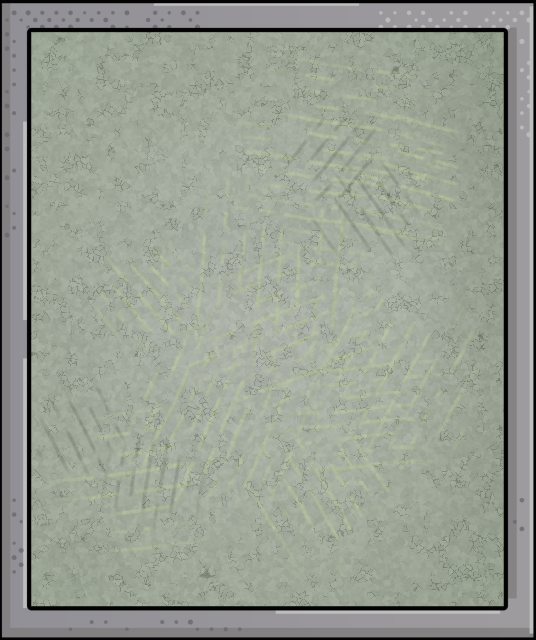
A Shadertoy shader for this texture:

```glsl
// Flecked sage-green panel with hatched strokes inside a dotted grey bevelled frame.

float hash12(vec2 p) {
    vec3 q = fract(vec3(p.xyx) * 0.1031);
    q += dot(q, q.yzx + 33.33);
    return fract((q.x + q.y) * q.z);
}

vec2 hash22(vec2 p) {
    return vec2(hash12(p), hash12(p + 57.3));
}

float valueNoise(vec2 p) {
    vec2 i = floor(p), f = fract(p);
    f = f * f * (3.0 - 2.0 * f);
    vec2 e = vec2(0.0, 1.0);
    return mix(mix(hash12(i), hash12(i + e.yx), f.x),
               mix(hash12(i + e), hash12(i + e.yy), f.x), f.y);
}

float rectMask(vec2 p, vec2 lo, vec2 hi, float soft) {
    vec2 m = smoothstep(-soft, soft, p - lo) * smoothstep(-soft, soft, hi - p);
    return m.x * m.y;
}

float roundBox(vec2 p, vec2 halfSize, float radius) {
    vec2 q = abs(p) - halfSize + radius;
    return length(max(q, 0.0)) + min(max(q.x, q.y), 0.0) - radius;
}

// Staggered dots whose centres fall inside a rectangle
float dotField(vec2 p, vec2 lo, vec2 hi, float keep, float px) {
    vec2 pitch = vec2(0.022, 0.0112);
    float row = floor(p.y / pitch.y);
    vec2 stagger = vec2(0.5 * mod(row, 2.0), 0.0);
    vec2 cell = floor(p / pitch + stagger);
    vec2 centre = (cell + 0.5 - stagger) * pitch;
    float radius = mix(0.0024, 0.0040, hash12(cell + 9.0));
    float inside = rectMask(centre, lo, hi, 0.0001) * step(hash12(cell), keep);
    return inside * smoothstep(px, -px, length(p - centre) - radius);
}

// Jagged mineral flakes: x is tone, y is the dark crevice
vec2 flakes(vec2 p) {
    p += 0.6 * vec2(valueNoise(p * 1.7), valueNoise(p * 1.7 + 31.0));
    vec2 base = floor(p), nearestCell = base;
    float first = 9.0, second = 9.0;
    for (int y = -1; y <= 1; y++)
    for (int x = -1; x <= 1; x++) {
        vec2 cell = base + vec2(x, y);
        float d = length(cell + hash22(cell) - p);
        if (d < first) { second = first; first = d; nearestCell = cell; }
        else second = min(second, d);
    }
    float crevice = smoothstep(0.16, 0.0, second - first);
    crevice *= smoothstep(0.52, 0.8, valueNoise(p * 0.6 + 12.0));
    return vec2(hash12(nearestCell + 3.0) - 0.5, crevice);
}

// Broken parallel strokes fading out around a centre
float hatch(vec2 p, vec2 centre, float angle, float radius, float pitch) {
    vec2 q = p - centre;
    float c = cos(angle), s = sin(angle);
    vec2 r = vec2(c * q.x + s * q.y, c * q.y - s * q.x);
    r.y += 0.006 * (valueNoise(r * 14.0 + centre * 50.0) - 0.5);
    float stripe = floor(r.y / pitch);
    float offset = abs(fract(r.y / pitch) - 0.5) * pitch;
    float broken = smoothstep(0.28, 0.62, valueNoise(vec2(r.x * 48.0, stripe * 7.0 + 40.0)));
    float reach = radius * (0.75 + 0.45 * hash12(vec2(stripe, angle * 10.0)));
    float fade = smoothstep(reach, reach * 0.55, length(q));
    return smoothstep(0.0042, 0.0012, offset) * broken * fade;
}

vec3 panelColour(vec2 p) {
    float glow = exp(-6.5 * dot(p - vec2(0.40, 0.49), p - vec2(0.40, 0.49)));
    vec3 colour = mix(vec3(0.595, 0.635, 0.565), vec3(0.665, 0.69, 0.65), glow);
    colour -= 0.025 * smoothstep(0.60, 0.79, p.x);
    colour += 0.025 * (valueNoise(p * 8.0) - 0.5);

    // Pale strokes: centre, angle, radius
    vec4 strokes[10] = vec4[10](
        vec4(0.53, 0.73, -0.15, 0.20), vec4(0.64, 0.72, -0.25, 0.12),
        vec4(0.62, 0.42, 1.08, 0.17), vec4(0.57, 0.35, 0.08, 0.16),
        vec4(0.50, 0.23, -1.02, 0.14), vec4(0.22, 0.25, 0.14, 0.13),
        vec4(0.23, 0.54, -0.85, 0.10), vec4(0.44, 0.50, 0.38, 0.18),
        vec4(0.42, 0.57, 1.50, 0.17), vec4(0.34, 0.34, 1.15, 0.17));
    float pale = 0.0;
    for (int i = 0; i < 10; i++) {
        vec4 s = strokes[i];
        pale = max(pale, hatch(p, s.xy, s.z, s.w, 0.022 + 0.004 * float(i % 3)));
    }
    colour = mix(colour, vec3(0.71, 0.76, 0.60), 0.62 * pale);

    // Shadow strokes
    float shade = hatch(p, vec2(0.53, 0.75), 0.88, 0.09, 0.024);
    shade = max(shade, hatch(p, vec2(0.58, 0.67), -0.95, 0.10, 0.023));
    shade = max(shade, hatch(p, vec2(0.24, 0.25), 1.40, 0.09, 0.021));
    shade = max(shade, hatch(p, vec2(0.12, 0.32), -1.10, 0.09, 0.025));
    colour -= 0.075 * shade;

    vec2 grain = flakes(p * 115.0);
    colour += 0.045 * grain.x - 0.13 * grain.y;
    return colour + 0.03 * (valueNoise(p * 260.0) - 0.5);
}

vec3 frameColour(vec2 p, float width, float px) {
    vec3 colour = mix(vec3(0.57, 0.565, 0.59), vec3(0.62, 0.61, 0.62), p.x / width);
    float dark = max(rectMask(p, vec2(0.0), vec2(0.016, 1.0), px),
                     rectMask(p, vec2(0.0), vec2(width, 0.019), px));
    dark = max(dark, rectMask(p, vec2(0.789, 0.065), vec2(0.806, 0.957), px));
    colour = mix(colour, vec3(0.49, 0.48, 0.48), 0.75 * dark);

    // Worn highlights along the bevels
    float lit = rectMask(p, vec2(0.036, 0.50), vec2(0.043, 0.81), px);
    lit = max(lit, rectMask(p, vec2(0.036, 0.05), vec2(0.043, 0.44), px));
    lit = max(lit, rectMask(p, vec2(0.43, 0.041), vec2(0.78, 0.047), px));
    lit = max(lit, rectMask(p, vec2(0.24, 0.991), vec2(0.56, 0.996), px));
    lit = max(lit, rectMask(p, vec2(width - 0.010, 0.01), vec2(width, 0.99), px));
    colour = mix(colour, vec3(0.77), 0.85 * lit);

    // Scattered dots
    float ink = dotField(p, vec2(0.008, 0.955), vec2(0.31, 0.99), 0.85, px);
    ink = max(ink, dotField(p, vec2(0.005, 0.62), vec2(0.027, 0.96), 0.65, px));
    ink = max(ink, dotField(p, vec2(0.018, 0.08), vec2(0.040, 0.235), 0.65, px));
    ink = max(ink, dotField(p, vec2(0.03, 0.008), vec2(0.41, 0.034), 0.5, px));
    ink = max(ink, dotField(p, vec2(0.799, 0.17), vec2(0.82, 0.235), 0.8, px));
    colour = mix(colour, vec3(0.41, 0.41, 0.42), 0.8 * ink);
    float chalk = dotField(p, vec2(0.59, 0.957), vec2(0.83, 0.99), 0.85, px);
    chalk = max(chalk, dotField(p, vec2(0.812, 0.78), vec2(0.83, 0.96), 0.7, px));
    return mix(colour, vec3(0.76), 0.8 * chalk);
}

void mainImage(out vec4 fragColor, in vec2 fragCoord) {
    float px = 0.75 / iResolution.y, width = 0.836;
    vec2 p = fragCoord / iResolution.xy * vec2(width, 1.0);
    float panel = roundBox(p - vec2(0.4172, 0.5013), vec2(0.3718, 0.4518), 0.004);
    vec3 colour = mix(frameColour(p, width, px), panelColour(p), smoothstep(px, -px, panel));

    // Black outlines
    float outline = smoothstep(px, -px, abs(panel) - 0.0033);
    float border = 1.0 - rectMask(p, vec2(0.003, 0.004), vec2(width - 0.004, 0.995), px);
    colour = mix(colour, vec3(0.01), max(outline, border));
    fragColor = vec4(colour, 1.0);
}
```
